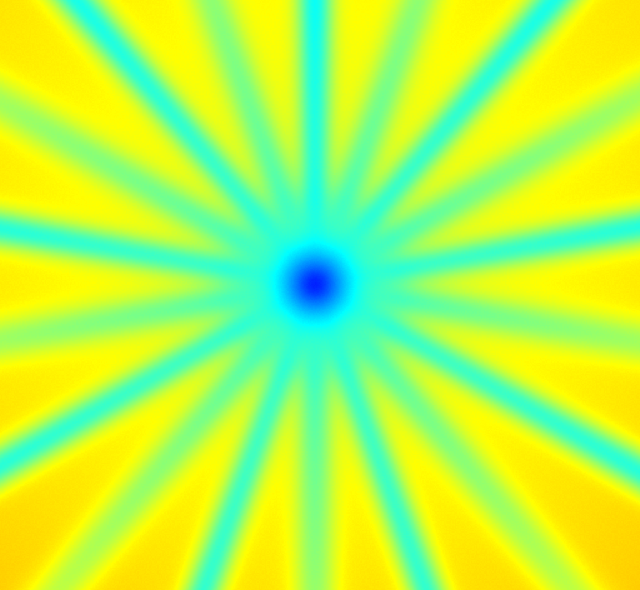
Reproduce this background procedurally as a Shadertoy shader.

```glsl
// Eighteen soft rays, alternately strong and faint, around a glowing blue core in a heat-map palette.

// Rainbow ramp: blue, cyan, green, yellow, orange as heat rises.
vec3 heatColor(float heat) {
    return clamp(1.5 - abs(4.0 * heat - vec3(3.0, 2.0, 1.0)), 0.0, 1.0);
}

float hash(vec2 cell) {
    vec3 q = fract(vec3(cell.xyx) * 0.1031);
    q += dot(q, q.yzx + 33.33);
    return fract((q.x + q.y) * q.z);
}

// Depth of one beam, strong ahead of the core and faint behind it.
float beam(vec2 p, vec2 dir) {
    float along = dot(p, dir);
    float across = p.x * dir.y - p.y * dir.x;
    float dist = abs(along);
    bool strong = along > 0.0;
    float width = strong ? 0.023 + 0.015 * dist : 0.025 + 0.020 * dist;
    float depth = strong ? 0.13 + 0.18 * dist : 0.145 - 0.06 * dist;
    float fadeIn = smoothstep(0.02, 0.16, dist);
    return depth * fadeIn * exp(-across * across / (width * width));
}

void mainImage(out vec4 fragColor, in vec2 fragCoord) {
    // Position relative to the core, in canvas heights
    vec2 uv = fragCoord / iResolution.y;
    vec2 p = uv - vec2(0.4922 * iResolution.x / iResolution.y, 0.5184);
    float r = length(p);

    // Warm field, hotter toward the edges and the bottom
    float heat = 0.588 + 0.1 * r - 0.02 * p.y;

    // Nine evenly spaced beams
    for (int i = 0; i < 9; i++) {
        float angle = radians(90.0 + 40.0 * float(i));
        float gain = i == 0 ? 1.12 : 1.0;
        heat -= gain * beam(p, vec2(cos(angle), sin(angle)));
    }

    // Cold core with a wider halo
    heat -= 0.38 * exp(-r * r / 0.00384) + 0.05 * exp(-r * r / 0.0225);

    // Fine grain
    heat += 0.006 * (hash(floor(uv * 472.0)) - 0.5);

    fragColor = vec4(heatColor(heat), 1.0);
}
```
